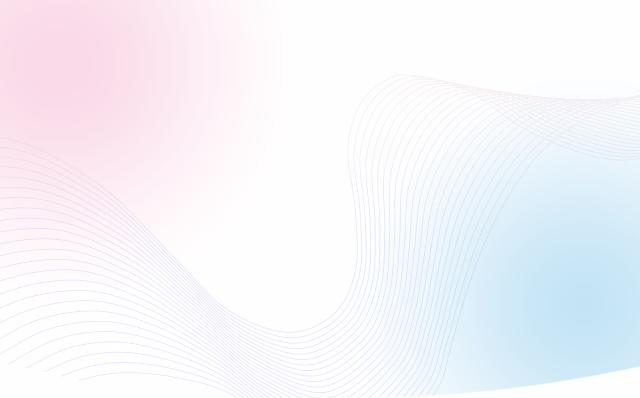
Write a Shadertoy shader that draws this background.

```glsl
// Soft rose and sky-blue glows on white, crossed by a ribbon of fine flowing lines.

const int GUIDES = 18;  // control points per guide curve
const int STEPS = 8;    // straight pieces per spline span
const int STRANDS = 24; // lines in the ribbon

// All positions are in units of the canvas height, origin at the lower left.
const vec2 INNER[GUIDES] = vec2[GUIDES](
    vec2(-0.816, 0.289), vec2(-0.418, 0.571), vec2(-0.042, 0.659),
    vec2(0.230, 0.550), vec2(0.439, 0.351), vec2(0.565, 0.226),
    vec2(0.718, 0.165), vec2(0.837, 0.209), vec2(0.893, 0.320),
    vec2(0.893, 0.467), vec2(0.874, 0.623), vec2(0.900, 0.728),
    vec2(0.952, 0.787), vec2(1.025, 0.812), vec2(1.172, 0.774),
    vec2(1.339, 0.665), vec2(1.548, 0.598), vec2(1.736, 0.634));
const vec2 OUTER[GUIDES] = vec2[GUIDES](
    vec2(0.199, 0.044), vec2(0.262, 0.059), vec2(0.345, 0.063),
    vec2(0.450, 0.050), vec2(0.575, 0.013), vec2(0.732, -0.088),
    vec2(0.921, -0.151), vec2(1.088, 0.006), vec2(1.136, 0.142),
    vec2(1.176, 0.278), vec2(1.224, 0.404), vec2(1.287, 0.523),
    vec2(1.360, 0.619), vec2(1.444, 0.686), vec2(1.548, 0.738),
    vec2(1.674, 0.774), vec2(1.799, 0.780), vec2(1.925, 0.770));

vec2 catmullRom(vec2 a, vec2 b, vec2 c, vec2 d, float t) {
    return b + 0.5 * t * (c - a + t * (2.0 * a - 5.0 * b + 4.0 * c - d
         + t * (3.0 * (b - c) + d - a)));
}

float segmentDistance(vec2 p, vec2 a, vec2 b) {
    vec2 ab = b - a;
    float t = clamp(dot(p - a, ab) / max(dot(ab, ab), 1e-9), 0.0, 1.0);
    return length(p - a - ab * t);
}

// True when p lies within a margin of the box around four points.
bool nearBox(vec2 p, vec2 a, vec2 b, vec2 c, vec2 d, float margin) {
    vec2 low = min(min(a, b), min(c, d)) - margin;
    vec2 high = max(max(a, b), max(c, d)) + margin;
    return all(greaterThan(p, low)) && all(lessThan(p, high));
}

// Distance to the nearest strand blended between the two guides.
float ribbonDistance(vec2 p, float reach) {
    float nearest = 1.0;
    for (int i = 0; i < GUIDES - 1; i++) {
        vec2 a1 = INNER[i], a2 = INNER[i + 1];
        vec2 b1 = OUTER[i], b2 = OUTER[i + 1];
        if (!nearBox(p, a1, a2, b1, b2, 0.05)) continue;

        int before = max(i - 1, 0), after = min(i + 2, GUIDES - 1);
        vec2 a0 = INNER[before], a3 = INNER[after];
        vec2 b0 = OUTER[before], b3 = OUTER[after];
        vec2 lastA = a1, lastB = b1;
        for (int j = 1; j <= STEPS; j++) {
            float t = float(j) / float(STEPS);
            vec2 nextA = catmullRom(a0, a1, a2, a3, t);
            vec2 nextB = catmullRom(b0, b1, b2, b3, t);
            if (nearBox(p, lastA, nextA, lastB, nextB, reach)) {
                for (int k = 0; k < STRANDS; k++) {
                    float s = float(k) / float(STRANDS - 1);
                    nearest = min(nearest, segmentDistance(p,
                        mix(lastA, lastB, s), mix(nextA, nextB, s)));
                }
            }
            lastA = nextA;
            lastB = nextB;
        }
    }
    return nearest;
}

float glow(vec2 p, vec2 center, float radius) {
    return 1.0 - smoothstep(0.0, radius, length(p - center));
}

void mainImage(out vec4 fragColor, in vec2 fragCoord) {
    float pixel = 1.0 / iResolution.y;
    vec2 p = fragCoord * pixel;

    const vec3 WHITE = vec3(1.0, 0.998, 1.0);
    const vec3 ROSE = vec3(0.980, 0.850, 0.908);
    const vec3 SKY = vec3(0.770, 0.895, 0.965);
    const vec3 LAVENDER = vec3(0.74, 0.75, 0.92);
    const vec3 SLATE = vec3(0.70, 0.77, 0.85);
    const vec3 BLUSH = vec3(0.92, 0.76, 0.81);

    // Glows, the blue one cut off by a white sweep along the bottom
    vec3 color = mix(WHITE, ROSE, glow(p, vec2(0.146, 0.843), 0.66));
    float offset = max(p.x - 0.879, 0.0);
    float sweep = p.y - 0.15 * offset * offset;
    float above = smoothstep(-pixel, pixel, sweep);
    color = mix(color, SKY, above * glow(p, vec2(1.465, 0.236), 0.64));

    // Ribbon, tinted by where it runs
    float halfWidth = 0.0009;
    float distanceToLine = ribbonDistance(p, halfWidth + pixel);
    float cover = clamp((halfWidth - distanceToLine) / pixel + 0.5, 0.0, 1.0);
    vec3 ink = mix(LAVENDER, SLATE, smoothstep(0.8, 1.2, p.x));
    ink = mix(ink, BLUSH, smoothstep(0.35, 0.75, p.y) * 0.8);
    float opacity = mix(0.42, 0.30, smoothstep(0.4, 0.75, p.y));
    color = mix(color, ink, cover * opacity * above);

    fragColor = vec4(color, 1.0);
}
```
